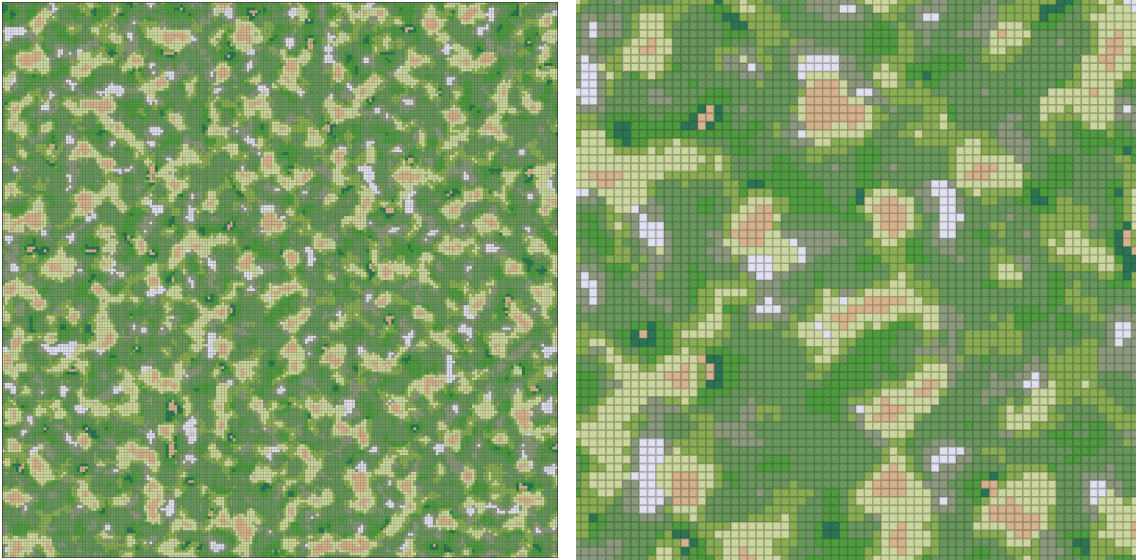
Left: the whole. Right: its middle third, enlarged.
A Shadertoy shader for this texture:

```glsl
const float CELLS = 200.0;
const float MARGIN = 0.0035;
const float FRAME_WIDTH = 0.0015;
const int SAMPLES = 3;

const vec3 PAPER  = vec3(1.00, 1.00, 1.00);
const vec3 INK    = vec3(0.16, 0.20, 0.14);
const vec3 TEAL   = vec3(0.17, 0.46, 0.34);
const vec3 GRASS  = vec3(0.31, 0.61, 0.25);
const vec3 SAGE   = vec3(0.41, 0.59, 0.36);
const vec3 OLIVE  = vec3(0.54, 0.68, 0.33);
const vec3 STRAW  = vec3(0.80, 0.84, 0.62);
const vec3 CLAY   = vec3(0.84, 0.70, 0.55);
const vec3 STONE  = vec3(0.55, 0.60, 0.49);
const vec3 SNOW   = vec3(0.88, 0.88, 0.94);

float hash(vec2 p, float seed) {
    vec3 q = fract(vec3(p.xyx + seed * 17.3) * 0.1031);
    q += dot(q, q.yzx + 33.33);
    return fract((q.x + q.y) * q.z);
}

// Slope of a random unit gradient, measured at an offset from its corner
float slope(vec2 corner, vec2 offset, float seed) {
    float angle = 6.28319 * hash(corner, seed);
    return dot(vec2(cos(angle), sin(angle)), offset);
}

float gradientNoise(vec2 p, float seed) {
    vec2 i = floor(p), f = fract(p), e = vec2(1.0, 0.0);
    vec2 w = f * f * (3.0 - 2.0 * f);
    float low  = mix(slope(i, f, seed), slope(i + e.xy, f - e.xy, seed), w.x);
    float high = mix(slope(i + e.yx, f - e.yx, seed),
                     slope(i + e.xx, f - e.xx, seed), w.x);
    return mix(low, high, w.y);
}

// Two octaves and a little grain, scaled to a spread near one
float field(vec2 cell, float frequency, float seed) {
    vec2 p = (cell + 0.5) / CELLS * frequency;
    float n = gradientNoise(p, seed)
            + 0.45 * gradientNoise(p * 2.0 + 7.4, seed + 1.0);
    float grain = hash(cell, seed + 2.0) - 0.5;
    return n / 0.233 + 0.45 * grain;
}

// Height picks the meadow bands, soil picks stone, snow and lush patches
vec3 terrain(float height, float soil) {
    if (height > 1.80) return CLAY;
    if (height > 0.85) return STRAW;
    if (soil > 1.75) return SNOW;
    if (soil > 0.95) return STONE;
    if (height > 0.20) return OLIVE;
    if (soil < -2.35) return CLAY;
    if (soil < -1.80) return TEAL;
    if (soil < -0.80) return GRASS;
    return SAGE;
}

vec3 board(vec2 uv) {
    // Distance inward from the edge of the framed map
    vec2 inset = min(uv, 1.0 - uv) - MARGIN;
    float inside = min(inset.x, inset.y);
    if (inside < 0.0) return PAPER;
    if (inside < FRAME_WIDTH) return INK;

    vec2 p = (uv - MARGIN) / (1.0 - 2.0 * MARGIN) * CELLS;
    vec2 cell = floor(p);
    vec3 color = terrain(field(cell, 24.0, 1.0), field(cell, 28.0, 6.0));

    // Thin translucent grid between the cells
    vec2 gap = 0.5 - abs(fract(p) - 0.5);
    float line = 1.0 - step(0.09, min(gap.x, gap.y));
    return mix(color, INK, 0.32 * line);
}

void mainImage(out vec4 fragColor, in vec2 fragCoord) {
    // Average several points per pixel to smooth the edges
    vec3 sum = vec3(0.0);
    for (int y = 0; y < SAMPLES; y++) {
        for (int x = 0; x < SAMPLES; x++) {
            vec2 shift = (vec2(x, y) + 0.5) / float(SAMPLES) - 0.5;
            sum += board((fragCoord + shift) / iResolution.xy);
        }
    }
    fragColor = vec4(sum / float(SAMPLES * SAMPLES), 1.0);
}
```
